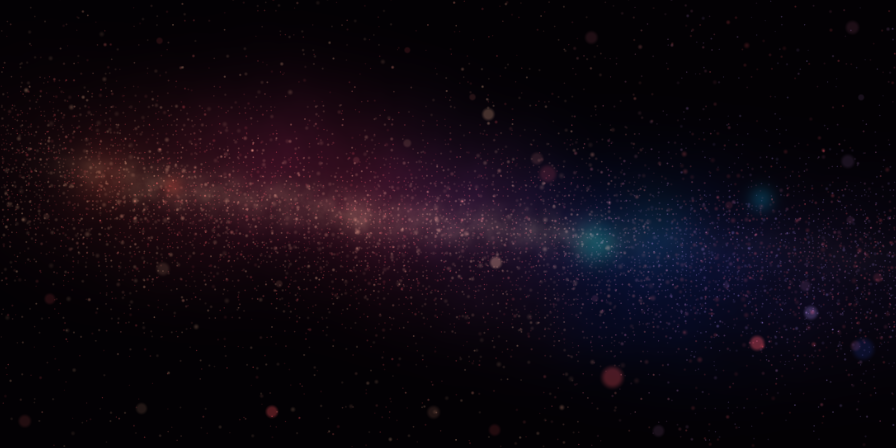
This background is drawn by a WebGL 1 fragment shader. Its source:

```glsl
precision highp float;

uniform vec2 u_resolution;

const vec3 VOID_COLOR = vec3(0.010, 0.002, 0.014);
const vec3 EMBER = vec3(0.135, 0.038, 0.050);
const vec3 CRIMSON = vec3(0.205, 0.052, 0.115);
const vec3 VIOLET = vec3(0.145, 0.065, 0.170);
const vec3 NAVY = vec3(0.022, 0.055, 0.185);
const vec3 DUSK = vec3(0.055, 0.045, 0.135);
const vec3 DUST = vec3(0.150, 0.135, 0.095);
const vec3 TEAL = vec3(0.010, 0.270, 0.200);
const vec3 CYAN = vec3(0.010, 0.170, 0.210);
const vec3 ORANGE = vec3(0.420, 0.160, 0.100);
const vec3 CREAM = vec3(0.400, 0.300, 0.230);
const vec3 ROSE = vec3(0.400, 0.130, 0.140);
const vec3 LILAC = vec3(0.270, 0.220, 0.360);
const vec3 BLUE = vec3(0.040, 0.080, 0.210);
const float HALO_WIDTH = 0.19;
const float CORE_WIDTH = 0.048;
const float STAR_SPREAD = 0.17;
const float STAR_GAIN = 0.85;
const float BOKEH_SCALE = 7.0;
const float BOKEH_CHANCE = 0.28;

vec2 hash2(vec2 p) {
  vec3 q = fract(p.xyx * vec3(0.1031, 0.1030, 0.0973));
  q += dot(q, q.yzx + 33.33);
  return fract((q.xx + q.yz) * q.zy);
}

float gradientNoise(vec2 p) {
  vec2 i = floor(p), f = fract(p);
  vec2 u = f * f * f * (f * (f * 6.0 - 15.0) + 10.0);
  vec2 e = vec2(1.0, 0.0);
  float a = dot(hash2(i) * 2.0 - 1.0, f);
  float b = dot(hash2(i + e) * 2.0 - 1.0, f - e);
  float c = dot(hash2(i + e.yx) * 2.0 - 1.0, f - e.yx);
  float d = dot(hash2(i + 1.0) * 2.0 - 1.0, f - 1.0);
  return mix(mix(a, b, u.x), mix(c, d, u.x), u.y);
}

float fbm(vec2 p) {
  float sum = 0.0, gain = 0.6;
  for (int i = 0; i < 5; i++) {
    sum += gain * gradientNoise(p);
    p = mat2(1.6, 1.2, -1.2, 1.6) * p + 7.3;
    gain *= 0.55;
  }
  return sum;
}

float bell(float x, float width) {
  return exp(-x * x / (width * width));
}

float glow(vec2 p, vec2 center, float radius) {
  return bell(length(p - center), radius);
}

float disc(vec2 p, vec2 center, float radius) {
  return 1.0 - smoothstep(radius * 0.55, radius * 1.25, length(p - center));
}

// Height of the galactic band at a given x
float bandHeight(float x) {
  return 0.645 - 0.18 * x + 0.035 * x * x;
}

vec3 haloColor(float x) {
  vec3 c = mix(EMBER, CRIMSON, smoothstep(0.25, 0.70, x));
  c = mix(c, VIOLET, smoothstep(0.75, 1.10, x));
  c = mix(c, NAVY, smoothstep(1.05, 1.38, x));
  return mix(c, DUSK, smoothstep(1.50, 1.90, x));
}

vec3 starColor(float x, float pick) {
  vec3 warm = mix(ROSE, CREAM, smoothstep(0.2, 0.8, pick));
  vec3 cool = mix(LILAC, ROSE, smoothstep(0.3, 0.9, pick));
  return mix(warm, cool, smoothstep(1.15, 1.65, x));
}

// Jittered stars, crowded towards the band
vec3 starLayer(vec2 p, float scale, float pixel, float seed) {
  vec2 cell = floor(p * scale);
  vec2 rnd = hash2(cell + seed), kind = hash2(cell + seed + 57.0);
  vec2 center = (cell + 0.25 + 0.5 * rnd) / scale;
  float offset = center.y - bandHeight(center.x);
  float density = 0.04 + 0.55 * bell(offset + 0.03, STAR_SPREAD);
  float radius = mix(0.10, 0.22, kind.y * kind.y) / scale;
  float shape = 1.0 - smoothstep(0.0, radius + 0.8 * pixel, length(p - center));
  float power = step(kind.x, density) * mix(0.25, 1.0, rnd.x * rnd.y);
  return starColor(center.x, kind.y) * shape * power;
}

void main() {
  vec2 p = (gl_FragCoord.xy - 0.5 * u_resolution) / u_resolution.y + vec2(1.0, 0.5);
  float pixel = 1.0 / u_resolution.y;
  float offset = p.y - bandHeight(p.x);
  float cloud = fbm(p * 4.0), grain = fbm(p * 18.0 + 3.0);

  // Wide halo, lifted over the crimson part and lowered over the blue part
  float lift = 0.055 * bell(p.x - 0.68, 0.3) - 0.045 * smoothstep(0.9, 1.4, p.x);
  float sides = smoothstep(-0.25, 0.45, p.x) * (1.0 - 0.55 * smoothstep(1.5, 2.05, p.x));
  float halo = bell(offset - lift, HALO_WIDTH) * (1.0 + 0.7 * cloud);
  vec3 color = VOID_COLOR + haloColor(p.x) * halo * sides;

  // Dusty core
  float reach = smoothstep(0.0, 0.35, p.x) * (1.0 - 0.85 * smoothstep(1.15, 1.5, p.x));
  float core = bell(offset + 0.04 * cloud, CORE_WIDTH);
  color += DUST * core * reach * max(0.0, 0.75 + 1.2 * grain);

  // Bright knots along the band
  color += ORANGE * 0.45 * glow(p, vec2(0.385, 0.585), 0.022);
  color += ORANGE * 0.25 * glow(p, vec2(0.23, 0.60), 0.07);
  color += DUST * 0.7 * glow(p, vec2(0.80, 0.51), 0.035);
  color += TEAL * 0.75 * glow(p, vec2(1.33, 0.457), 0.045);
  color += TEAL * 0.25 * glow(p, vec2(1.46, 0.48), 0.09);
  color += CYAN * 0.85 * glow(p, vec2(1.70, 0.556), 0.028);

  // Fine to coarse stars
  for (int i = 0; i < 5; i++) {
    float level = float(i);
    color += STAR_GAIN * starLayer(p, 95.0 * pow(0.74, level), pixel, 19.0 * level);
  }

  // Scattered faint bokeh
  vec2 cell = floor(p * BOKEH_SCALE);
  vec2 rnd = hash2(cell + 211.0), kind = hash2(cell + 307.0);
  vec2 center = (cell + 0.2 + 0.6 * rnd) / BOKEH_SCALE;
  float blur = disc(p, center, mix(0.007, 0.016, kind.y));
  color += starColor(center.x, rnd.y) * 0.3 * blur * step(kind.x, BOKEH_CHANCE);

  // Large foreground bokeh
  color += ROSE * 0.70 * disc(p, vec2(1.367, 0.158), 0.025);
  color += ROSE * 0.95 * disc(p, vec2(1.690, 0.234), 0.017);
  color += ROSE * 0.75 * disc(p, vec2(0.607, 0.081), 0.014);
  color += CREAM * 0.60 * disc(p, vec2(1.090, 0.745), 0.014);
  color += CREAM * 0.75 * disc(p, vec2(1.107, 0.414), 0.014);
  color += ROSE * 0.35 * disc(p, vec2(1.223, 0.612), 0.020);
  color += LILAC * 0.60 * disc(p, vec2(1.810, 0.302), 0.016);
  color += BLUE * 0.60 * disc(p, vec2(1.927, 0.221), 0.025);

  gl_FragColor = vec4(color, 1.0);
}
```
